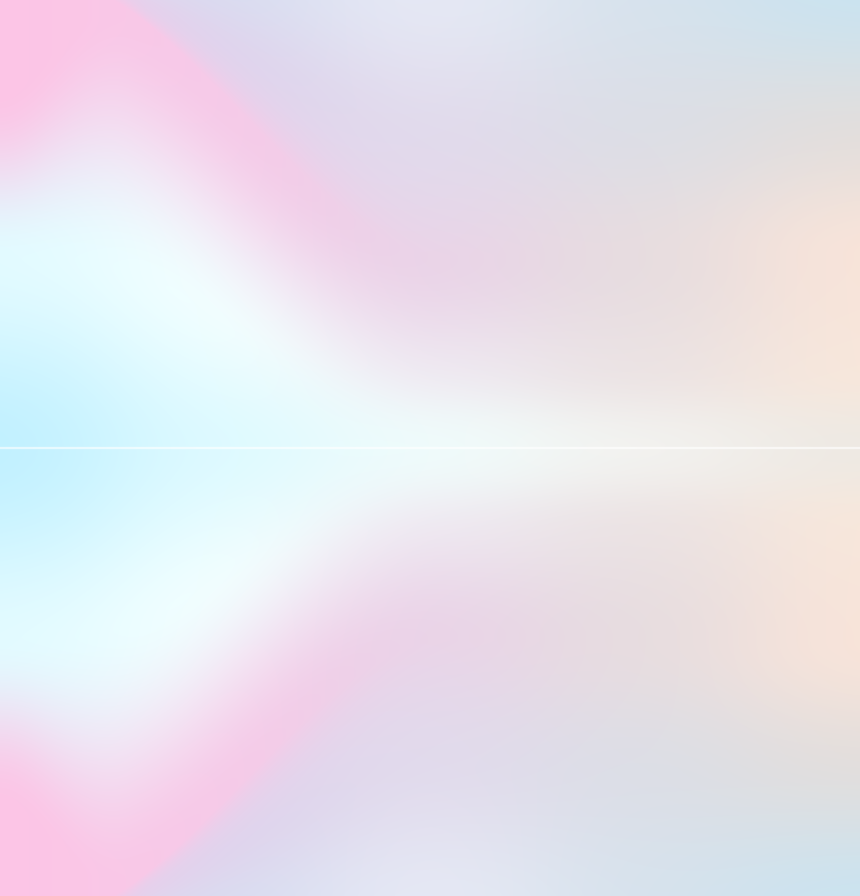
Give the GLSL for this background, as a WebGL 2 fragment shader.

```glsl
#version 300 es
precision highp float;
// Soft pastel wings mirrored about a thin bright horizontal seam.
uniform vec2 u_resolution;
out vec4 fragColor;

// Smooth gradient through five evenly spaced colours.
vec3 ramp(float x, vec3 stops[5]) {
  vec3 sum = vec3(0.0);
  float total = 0.0;
  for (int i = 0; i < 5; i++) {
    float d = x * 4.0 - float(i);
    float weight = exp(-2.4 * d * d);
    sum += weight * stops[i];
    total += weight;
  }
  return sum / total;
}

void main() {
  vec2 uv = gl_FragCoord.xy / u_resolution;
  float x = uv.x;
  float height = abs(uv.y - 0.5) * 2.0;

  // Colours along each band, from left to right.
  vec3 axis = ramp(x, vec3[5](vec3(0.75, 0.94, 1.0), vec3(0.87, 0.98, 1.0),
    vec3(0.94, 0.985, 0.985), vec3(0.95, 0.945, 0.935), vec3(0.93, 0.91, 0.885)));
  vec3 shoulder = ramp(x, vec3[5](vec3(0.88, 0.98, 1.0), vec3(0.95, 1.0, 1.0),
    vec3(0.94, 0.94, 0.96), vec3(0.925, 0.895, 0.895), vec3(0.97, 0.91, 0.86)));
  vec3 crest = ramp(x, vec3[5](vec3(0.99, 0.77, 0.9), vec3(0.965, 0.79, 0.91),
    vec3(0.915, 0.83, 0.91), vec3(0.9, 0.865, 0.875), vec3(0.975, 0.895, 0.85)));
  vec3 outer = ramp(x, vec3[5](vec3(0.98, 0.78, 0.91), vec3(0.87, 0.83, 0.93),
    vec3(0.885, 0.855, 0.925), vec3(0.86, 0.87, 0.9), vec3(0.89, 0.87, 0.86)));
  vec3 rim = ramp(x, vec3[5](vec3(0.98, 0.78, 0.91), vec3(0.84, 0.86, 0.94),
    vec3(0.905, 0.915, 0.96), vec3(0.84, 0.885, 0.925), vec3(0.79, 0.89, 0.94)));

  // The crest curve falls from the left corners to a level right half.
  float crestHeight = 1.05 - 0.62 * smoothstep(0.05, 0.52, x);
  float inside = height / crestHeight;
  float outside = clamp((height - crestHeight) / max(1.03 - crestHeight, 0.08), 0.0, 1.0);

  // Inner glow, rounded at the left and narrowing to the right.
  vec3 color = mix(axis, shoulder, smoothstep(0.0, 0.42, inside));
  float glowStart = mix(0.4, 0.12, smoothstep(0.15, 0.5, x));
  float glowEnd = mix(0.76, 0.98, smoothstep(0.0, 0.15, x));
  color = mix(color, crest, smoothstep(glowStart, glowEnd, inside));

  // Outer veil, with a crisper fold on the left.
  float fold = min(outside * 2.0, 1.0);
  float veil = mix(fold * (2.0 - fold), smoothstep(0.0, 1.0, fold), smoothstep(0.4, 0.7, x));
  color = mix(color, outer, veil);
  color = mix(color, rim, smoothstep(0.4, 1.0, outside));

  // Bright seam.
  float seam = 1.0 - smoothstep(0.001, 0.004, height);
  color = mix(color, vec3(1.0), 0.6 * seam);
  fragColor = vec4(color, 1.0);
}
```
